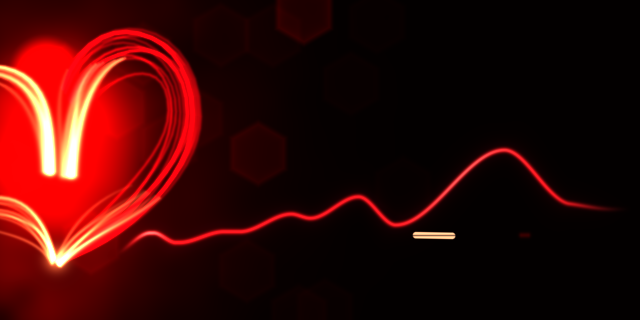
Reproduce this background procedurally as a Shadertoy shader.

```glsl
// Light painting: a glowing heart of crossing light strands at the left edge,
// a pulse line running right, and dim hexagonal bokeh on near black.
// Strands are blends of two cubic curves; the pulse is a chain of smooth steps.

#define STRANDS 13
#define CURVE_STEPS 14
#define BOKEH_COUNT 16
#define BOKEH_RADIUS 0.09
#define PULSE_WIDTH 0.0075
#define GLOW_CENTRE vec2(0.17, 0.56)
#define RED vec3(0.94, 0.02, 0.06)
#define DEEP_RED vec3(1.0, 0.005, 0.005)
#define WARM_WHITE vec3(1.0, 0.66, 0.36)

float hash(vec2 p) {
    vec3 q = fract(p.xyx * 0.1031);
    q += dot(q, q.yzx + 33.33);
    return fract((q.x + q.y) * q.z);
}

float noise(vec2 p) {
    vec2 i = floor(p), f = fract(p);
    f = f * f * (3.0 - 2.0 * f);
    return mix(mix(hash(i), hash(i + vec2(1, 0)), f.x),
               mix(hash(i + vec2(0, 1)), hash(i + vec2(1, 1)), f.x), f.y);
}

// Returns distance to a segment and the position along it
vec2 segment(vec2 p, vec2 a, vec2 b) {
    vec2 ab = b - a;
    float h = clamp(dot(p - a, ab) / dot(ab, ab), 0.0, 1.0);
    return vec2(length(p - a - ab * h), h);
}

vec2 bezier(mat4x2 c, float t) {
    float s = 1.0 - t;
    return c * vec4(s * s * s, 3.0 * s * s * t, 3.0 * s * t * t, t * t * t);
}

// Light of many strands spread between two border curves
float bundle(vec2 p, mat4x2 inner, mat4x2 outer, vec2 width, float fade) {
    float light = 0.0;
    for (int i = 0; i < STRANDS; i++) {
        float id = float(i);
        float startMix = sqrt((id + hash(vec2(id, 3.0))) / float(STRANDS));
        float endMix = clamp(startMix + 0.7 * (hash(vec2(id, 8.0)) - 0.5), 0.0, 1.0);
        mat4x2 c = mat4x2(mix(inner[0], outer[0], startMix), mix(inner[1], outer[1], startMix),
                          mix(inner[2], outer[2], endMix), mix(inner[3], outer[3], endMix));
        vec2 previous = c[0], nearest = vec2(9.0, 0.0);
        for (int j = 0; j < CURVE_STEPS; j++) {
            vec2 next = bezier(c, float(j + 1) / float(CURVE_STEPS));
            vec2 hit = segment(p, previous, next);
            if (hit.x < nearest.x) nearest = vec2(hit.x, (float(j) + hit.y) / float(CURVE_STEPS));
            previous = next;
        }
        float reach = nearest.x / mix(width.x, width.y, nearest.y);
        light += mix(0.45, 1.0, hash(vec2(id, 5.0))) * exp(-reach * reach) * (1.0 - fade * nearest.y);
    }
    return light;
}

vec3 heart(vec2 p) {
    // Red lobe: both halves start at its right side
    float red = bundle(p, mat4x2(0.495, 0.661, 0.495, 0.505, 0.286, 0.323, 0.18, 0.18),
                          mat4x2(0.628, 0.635, 0.628, 0.466, 0.43, 0.26, 0.18, 0.18), vec2(0.0055), 0.2);
    red = max(red, bundle(p, mat4x2(0.495, 0.661, 0.495, 0.805, 0.339, 0.779, 0.247, 0.635),
                             mat4x2(0.628, 0.635, 0.628, 0.95, 0.286, 1.013, 0.195, 0.727), vec2(0.0055), 0.2));
    // White plumes: upper right, upper left, lower right, lower left
    float white = bundle(p, mat4x2(0.18, 0.455, 0.17, 0.6, 0.17, 0.7, 0.21, 0.78),
                            mat4x2(0.235, 0.455, 0.25, 0.62, 0.29, 0.78, 0.39, 0.818), vec2(0.013, 0.005), 0.65);
    white += bundle(p, mat4x2(0.13, 0.47, 0.11, 0.62, 0.07, 0.72, -0.02, 0.745),
                       mat4x2(0.165, 0.465, 0.17, 0.62, 0.16, 0.78, -0.02, 0.795), vec2(0.013, 0.005), 0.4);
    white += bundle(p, mat4x2(0.17, 0.19, 0.2, 0.3, 0.28, 0.37, 0.41, 0.42),
                       mat4x2(0.19, 0.17, 0.27, 0.24, 0.38, 0.29, 0.5, 0.38), vec2(0.006, 0.005), 0.85);
    white += bundle(p, mat4x2(0.16, 0.17, 0.12, 0.22, 0.06, 0.26, -0.02, 0.28),
                       mat4x2(0.17, 0.2, 0.15, 0.3, 0.1, 0.39, -0.02, 0.385), vec2(0.006, 0.005), 0.5);
    return RED * min(red, 1.3) * 0.85 + WARM_WHITE * white * 0.85;
}

float pulseHeight(float x) {
    return 0.2 + 0.072 * smoothstep(0.34, 0.47, x) - 0.03 * smoothstep(0.48, 0.55, x)
        + 0.034 * smoothstep(0.56, 0.70, x) + 0.055 * smoothstep(0.75, 0.91, x)
        - 0.013 * smoothstep(0.91, 0.97, x) + 0.067 * smoothstep(0.97, 1.12, x)
        - 0.088 * smoothstep(1.12, 1.237, x) + 0.234 * smoothstep(1.237, 1.576, x)
        - 0.163 * smoothstep(1.576, 1.78, x) - 0.022 * smoothstep(1.72, 1.92, x);
}

vec3 pulse(vec2 p) {
    float slope = (pulseHeight(p.x + 0.004) - pulseHeight(p.x - 0.004)) / 0.008;
    float d = abs(p.y - pulseHeight(p.x)) / sqrt(1.0 + slope * slope);
    float along = smoothstep(0.36, 0.47, p.x) * (1.0 - smoothstep(1.68, 1.98, p.x));
    float core = exp(-pow(d / PULSE_WIDTH, 2.0));
    float heat = 0.12 + 0.35 * exp(-pow((p.x - 1.45) / 0.13, 2.0)) + 0.6 * exp(-pow((p.x - 0.47) / 0.04, 2.0));
    return along * (RED * (core + 0.13 * exp(-d / 0.02)) + vec3(0.1, 0.7, 0.6) * heat * core * core);
}

float bokeh(vec2 p, vec2 centre) {
    vec2 q = abs(p - centre);
    float d = max(q.x, 0.5 * q.x + 0.866 * q.y) - BOKEH_RADIUS;
    return (1.0 - smoothstep(-0.012, 0.008, d)) * (0.7 + 0.5 * exp(-abs(d + 0.012) / 0.012));
}

vec3 background(vec2 p) {
    float d = length((p - GLOW_CENTRE) * vec2(1.0, 0.85));
    float smoke = 0.55 + 0.6 * noise(p * 6.0) + 0.3 * noise(p * 13.0);
    float light = 0.82 * exp(-pow(d / 0.25, 4.0)) + 0.3 * smoke * exp(-d * d / 0.22);
    light += 0.65 * (1.0 - smoothstep(0.06, 0.12, length(p - vec2(0.14, 0.78))));
    light += 0.2 * smoke * exp(-dot(p - vec2(0.12, 0.1), p - vec2(0.12, 0.1)) / 0.06);
    // Scattered bokeh, dimmer towards the right
    for (int i = 0; i < BOKEH_COUNT; i++) {
        float id = float(i);
        vec2 centre = vec2(1.3 * (id + 0.5) / float(BOKEH_COUNT), hash(vec2(id, 21.0)));
        light += 0.1 * exp(-1.5 * centre.x) * bokeh(p, centre);
    }
    light += 0.13 * bokeh(p, vec2(0.95, 0.96)) + 0.09 * bokeh(p, vec2(0.807, 0.52));
    return vec3(0.012, 0.0, 0.0) + DEEP_RED * light;
}

void mainImage(out vec4 fragColor, in vec2 fragCoord) {
    vec2 p = fragCoord / iResolution.y;
    vec3 color = background(p) + pulse(p);
    if (p.x < 0.7) color += heart(p);
    // Hot heart tip and the small lamps
    color += WARM_WHITE * 0.8 * exp(-dot(p - vec2(0.177, 0.19), p - vec2(0.177, 0.19)) / 0.0012);
    float lamp = segment(p, vec2(1.3, 0.265), vec2(1.413, 0.263)).x;
    float stripe = 1.0 - 0.55 * exp(-pow((p.y - 0.264) / 0.003, 2.0));
    color += vec3(1.2, 0.9, 0.65) * stripe * (1.0 - smoothstep(0.007, 0.013, lamp));
    color += DEEP_RED * 0.2 * exp(-pow(segment(p, vec2(1.63, 0.265), vec2(1.65, 0.265)).x / 0.008, 2.0));
    fragColor = vec4(clamp(color, 0.0, 1.0), 1.0);
}
```
